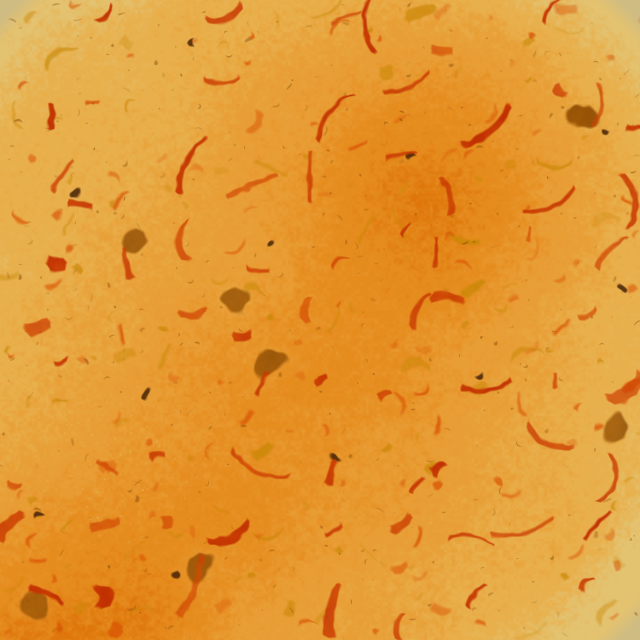
This texture is drawn by a WebGL 1 fragment shader. Its source:

```glsl
precision highp float;
// Amber translucent gel in a round dish, strewn with red slivers, specks and seeds.
uniform vec2 u_resolution;

const vec3 DEEP_AMBER = vec3(0.87, 0.46, 0.04);
const vec3 AMBER = vec3(0.90, 0.55, 0.12);
const vec3 HONEY = vec3(0.91, 0.62, 0.21);
const vec3 LIGHT_HONEY = vec3(0.91, 0.69, 0.30);
const vec3 CREAM = vec3(0.89, 0.76, 0.44);
const vec3 GLASS = vec3(0.79, 0.73, 0.53);
const vec3 RED = vec3(0.74, 0.16, 0.0);
const vec3 ORANGE_RED = vec3(0.85, 0.32, 0.01);
const vec3 OCHRE = vec3(0.79, 0.53, 0.02);
const vec3 BROWN = vec3(0.52, 0.27, 0.01);
const vec3 SEED_BROWN = vec3(0.62, 0.34, 0.01);
const vec3 DARK = vec3(0.27, 0.13, 0.02);

// Four random values for a cell
vec4 hash4(vec2 cell, float seed) {
  vec4 p = fract(vec4(cell.xyx, seed) * vec4(0.1031, 0.1030, 0.0973, 0.1099));
  p += dot(p, p.wzxy + 33.33);
  return fract((p.xxyz + p.yzzw) * p.zywx);
}

float valueNoise(vec2 p, float seed) {
  vec2 cell = floor(p);
  vec2 f = fract(p);
  f = f * f * (3.0 - 2.0 * f);
  float low = mix(hash4(cell, seed).x, hash4(cell + vec2(1.0, 0.0), seed).x, f.x);
  float high = mix(hash4(cell + vec2(0.0, 1.0), seed).x, hash4(cell + 1.0, seed).x, f.x);
  return mix(low, high, f.y);
}

float fbm(vec2 p, float seed) {
  float sum = 0.0;
  float amplitude = 0.5;
  for (int i = 0; i < 4; i++) {
    sum += amplitude * valueNoise(p, seed + float(i));
    p *= 2.03;
    amplitude *= 0.5;
  }
  return sum;
}

float blob(vec2 p, vec2 centre, float radius) {
  vec2 d = (p - centre) / radius;
  return exp(-dot(d, d));
}

// Signed distance to a bent, tapered chip; roundness 0 is a sliver, 1 an ellipse
float chipDistance(vec2 p, vec2 halfSize, float bend, float taper, float roundness) {
  p.y += bend * (p.x * p.x / halfSize.x - 0.3 * halfSize.x);
  float along = clamp(p.x / halfSize.x, -1.0, 1.0);
  vec2 q = abs(p) - halfSize * vec2(1.0, 1.0 - taper * (0.5 + 0.5 * along));
  float sliver = max(q.x + 0.35 * abs(p.y), q.y);
  float ellipse = (length(p / halfSize) - 1.0) * halfSize.y;
  return mix(sliver, ellipse, roundness);
}

// Scattered chips: x is coverage, y a random tone per chip
vec2 scatter(vec2 uv, float cells, float seed, float density, vec2 lengths,
             vec2 widths, float roundness, float blur) {
  vec2 home = floor(uv * cells);
  vec2 result = vec2(0.0);
  for (int j = -1; j <= 1; j++) {
    for (int i = -1; i <= 1; i++) {
      vec2 cell = home + vec2(float(i), float(j));
      vec4 place = hash4(cell, seed);
      vec4 form = hash4(cell, seed + 17.3);
      float angle = 0.6 + 1.65 * (place.w + form.w - 1.0);
      vec2 axis = vec2(cos(angle), sin(angle));
      vec2 d = uv - (cell + 0.1 + 0.8 * place.xy) / cells;
      vec2 local = vec2(dot(d, axis), dot(d, vec2(-axis.y, axis.x)));
      vec2 halfSize = vec2(mix(lengths.x, lengths.y, form.x * form.x),
                           mix(widths.x, widths.y, form.y * form.y * form.y));
      float dist = chipDistance(local, halfSize, form.z - 0.5, 0.7 * form.z, roundness);
      float cover = smoothstep(blur, -blur, dist) * step(place.z, density);
      if (cover > result.x) result = vec2(cover, fract(form.z * 7.0 + form.w));
    }
  }
  return result;
}

vec3 gelColour(float t) {
  vec3 c = mix(DEEP_AMBER, AMBER, smoothstep(0.0, 0.25, t));
  c = mix(c, HONEY, smoothstep(0.25, 0.5, t));
  c = mix(c, LIGHT_HONEY, smoothstep(0.5, 0.75, t));
  return mix(c, CREAM, smoothstep(0.75, 1.0, t));
}

void main() {
  vec2 uv = gl_FragCoord.xy / u_resolution;
  float radius = length(uv - 0.5);
  float awayFromLowLeft = smoothstep(0.1, 0.5, uv.x + uv.y);

  // Uneven depth of the gel, with soft clouds and fine grain
  float light = 0.74 - 0.5 * blob(uv, vec2(0.70, 0.74), 0.22)
    - 0.42 * blob(uv, vec2(0.50, 0.42), 0.30) - 0.48 * blob(uv, vec2(0.20, 0.02), 0.27)
    - 0.35 * blob(uv, vec2(0.0), 0.13);
  light += 0.35 * smoothstep(0.50, 0.70, radius) * awayFromLowLeft;
  float grain = valueNoise(uv * 230.0, 3.0) + valueNoise(uv * 110.0, 5.0) - 1.0;
  light += 0.28 * (fbm(uv * 5.0, 11.0) - 0.47) + 0.11 * grain;
  vec3 colour = gelColour(light);
  colour = mix(colour, GLASS, smoothstep(0.655, 0.69, radius) * awayFromLowLeft * 0.8);

  // Rough edges come from a small warp shared by all chips
  vec2 warp = vec2(valueNoise(uv * 90.0, 21.0), valueNoise(uv * 90.0, 23.0)) - 0.5;
  vec2 p = uv + 0.005 * warp;

  // Faint chips deep in the gel, then small specks
  vec2 ochre = scatter(p, 13.0, 31.0, 0.55, vec2(0.005, 0.030), vec2(0.002, 0.011), 0.2, 0.003);
  colour = mix(colour, OCHRE, ochre.x * mix(0.25, 0.8, ochre.y));
  vec2 faint = scatter(p, 14.0, 43.0, 0.5, vec2(0.005, 0.020), vec2(0.003, 0.010), 0.4, 0.003);
  colour = mix(colour, ORANGE_RED, faint.x * mix(0.25, 0.8, faint.y));
  vec2 speck = scatter(p, 38.0, 57.0, 0.3, vec2(0.001, 0.006), vec2(0.001, 0.003), 0.6, 0.0015);
  colour = mix(colour, BROWN, speck.x * mix(0.1, 0.55, speck.y));
  vec2 glint = scatter(p, 75.0, 61.0, 0.4, vec2(0.001, 0.002), vec2(0.0007, 0.0012), 1.0, 0.001);
  colour = mix(colour, CREAM, glint.x * 0.6 * blob(uv, vec2(0.17, 0.27), 0.15));

  // Round seeds with a pale halo, and a few dark bits
  vec2 halo = scatter(p, 4.0, 73.0, 0.32, vec2(0.020, 0.027), vec2(0.017, 0.023), 1.0, 0.025);
  colour = mix(colour, LIGHT_HONEY, halo.x * 0.35);
  vec2 seedChip = scatter(p, 4.0, 73.0, 0.32, vec2(0.020, 0.027), vec2(0.017, 0.023), 1.0, 0.003);
  vec3 seedColour = mix(SEED_BROWN, BROWN, fbm(uv * 45.0, 79.0));
  colour = mix(colour, seedColour, seedChip.x * mix(0.75, 0.95, seedChip.y));
  vec2 bit = scatter(p, 6.0, 83.0, 0.17, vec2(0.005, 0.010), vec2(0.004, 0.007), 0.7, 0.002);
  colour = mix(colour, DARK, bit.x * 0.85);

  // Crisp red slivers on top
  vec2 sliver = scatter(p, 9.0, 97.0, 0.8, vec2(0.011, 0.052), vec2(0.0035, 0.013), 0.0, 0.0024);
  vec3 red = mix(ORANGE_RED, RED, 0.5 * sliver.y + 0.6 * fbm(uv * 55.0, 101.0));
  colour = mix(colour, red, sliver.x * mix(0.65, 0.97, sliver.y));

  gl_FragColor = vec4(clamp(colour, 0.0, 1.0), 1.0);
}
```
